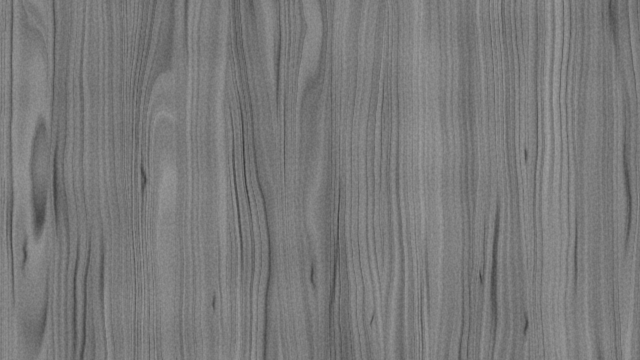
Give the GLSL for this texture, as a WebGL 1 fragment shader.

```glsl
precision highp float;
uniform vec2 u_resolution;

const float BASE_TONE = 0.494;
const float BOARDS_PER_HEIGHT = 7.5;
const vec2 KNOT_CELL = vec2(0.23, 0.4);

float hash(vec2 p) {
  vec3 q = fract(vec3(p.xyx) * 0.1031);
  q += dot(q, q.yzx + 33.33);
  return fract((q.x + q.y) * q.z);
}

vec2 gradientAt(vec2 cell) {
  float angle = 6.2832 * hash(cell);
  return vec2(cos(angle), sin(angle));
}

// Gradient noise, roughly -0.7 to 0.7
float noise(vec2 p) {
  vec2 i = floor(p), f = p - i;
  vec2 u = f * f * f * (f * (f * 6.0 - 15.0) + 10.0);
  vec2 e = vec2(1.0, 0.0);
  float low = mix(dot(gradientAt(i), f),
                  dot(gradientAt(i + e.xy), f - e.xy), u.x);
  float high = mix(dot(gradientAt(i + e.yx), f - e.yx),
                   dot(gradientAt(i + e.xx), f - e.xx), u.x);
  return mix(low, high, u.y);
}

// Thin line along the zero crossings of a noise value
float vein(float n, float width) {
  return 1.0 - smoothstep(0.0, width, abs(n));
}

// Growth ring: slow darkening that ends in a sharp edge
float ring(float phase) {
  float f = fract(phase);
  return pow(f, 4.0) * (1.0 - smoothstep(0.9, 1.0, f));
}

// Scattered knots: x = sideways push on the grain, y = darkness
vec2 knots(vec2 p) {
  vec2 home = floor(p / KNOT_CELL);
  vec2 result = vec2(0.0);
  for (int j = -1; j <= 1; j++) {
    for (int i = -1; i <= 1; i++) {
      vec2 cell = home + vec2(float(i), float(j));
      float present = step(0.68, hash(cell + 7.3));
      vec2 center = (cell + 0.2 + 0.6 * vec2(hash(cell + 1.7), hash(cell + 4.1))) * KNOT_CELL;
      float size = mix(0.4, 1.2, hash(cell + 9.2));
      vec2 d = p - center;
      d.x += 0.012 * noise(p * vec2(12.0, 25.0));
      vec2 core = d / (size * vec2(0.007, 0.045));
      vec2 halo = d / (size * vec2(0.03, 0.11));
      result.x += present * size * 0.012 * halo.x * exp(-dot(halo, halo));
      result.y += present * exp(-dot(core, core));
    }
  }
  return result;
}

// Grey tone of one board, its grain bent by the knot push
float wood(vec2 p, float board, float push) {
  vec2 seed = vec2(board * 17.3, board * 5.9);
  float figure = mix(0.03, 0.18, pow(hash(seed + 2.0), 1.5));
  float grain = p.x - push;
  grain += figure * noise(p * vec2(6.0, 0.9) + seed);
  grain += 0.014 * noise(p * vec2(7.0, 4.5) + seed);
  grain += 0.003 * noise(p * vec2(12.0, 16.0) + seed);
  vec2 g = vec2(grain, p.y);

  float tone = BASE_TONE + 0.055 * (hash(seed + 8.0) - 0.5);
  tone += 0.07 * noise(g * vec2(11.0, 0.7) + seed);
  tone += 0.065 * noise(g * vec2(36.0, 0.6) + seed);
  tone += 0.085 * noise(g * vec2(95.0, 1.0) + seed);

  // Growth rings and lines fade in and out along the board
  float patches = smoothstep(-0.25, 0.3, noise(g * vec2(6.0, 0.9) + seed + 30.0));
  float phase = grain * 42.0 + 1.6 * noise(g * vec2(15.0, 0.4) + seed + 70.0);
  tone -= 0.12 * (0.3 + 0.7 * patches) * ring(phase);
  tone -= 0.06 * patches * vein(noise(g * vec2(30.0, 0.4) + seed + 11.0), 0.12);
  float streaks = smoothstep(0.12, 0.4, noise(g * vec2(14.0, 1.8) + seed + 50.0));
  tone -= 0.16 * streaks * vein(noise(g * vec2(24.0, 0.8) + seed + 23.0), 0.14);
  return tone;
}

void main() {
  vec2 p = gl_FragCoord.xy / u_resolution.y;
  vec2 knot = knots(p);

  // Boards of uneven width with slightly wandering seams
  float wander = 0.01 * noise(vec2(p.x * 3.0, p.y * 2.5));
  float across = (p.x + wander) * BOARDS_PER_HEIGHT + 0.5 * noise(vec2(p.x * 4.0, 3.5));
  float board = floor(across);
  float blend = mix(0.03, 0.25, hash(vec2(board, 6.0)));
  float seam = smoothstep(1.0 - blend, 1.0, across - board);
  float tone = mix(wood(p, board, knot.x), wood(p, board + 1.0, knot.x), seam);

  // Knots, soft cross bands and fine fibres on a tilted lattice
  tone -= 0.2 * min(knot.y, 1.0);
  tone += 0.03 * noise(p * vec2(2.5, 9.0) + 40.0);
  vec2 fibre = vec2(p.x + 0.31 * p.y, p.y - 0.43 * p.x);
  tone += 0.045 * noise(fibre * vec2(125.0, 95.0));
  tone += 0.045 * noise(fibre.yx * vec2(170.0, 190.0) + 60.0);
  gl_FragColor = vec4(vec3(clamp(tone, 0.16, 0.62)), 1.0);
}
```
